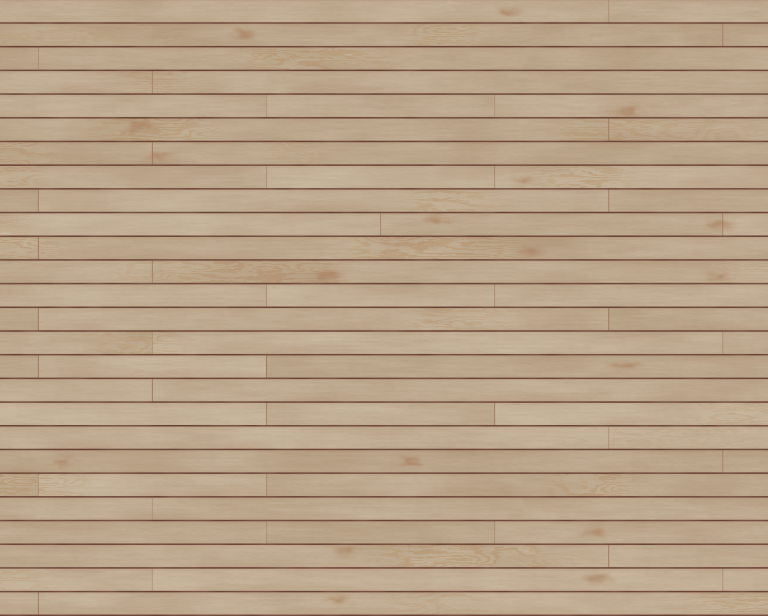
A WebGL 1 fragment shader for this texture:

```glsl
precision highp float;
// Pale timber cladding: 26 narrow horizontal boards with dark seams, butt joints and grain.

uniform vec2 u_resolution;

const float ROWS = 26.0;
const float WIDTH = 32.5;          // canvas width measured in board heights
const float JOINT_START = 0.05;    // butt joints fall on evenly spaced slots
const float JOINT_STEP = 0.1485;

const vec3 PALE = vec3(0.775, 0.705, 0.605);
const vec3 TAN = vec3(0.710, 0.620, 0.510);
const vec3 HONEY = vec3(0.700, 0.545, 0.385);
const vec3 RUST = vec3(0.600, 0.420, 0.320);
const vec3 SEAM = vec3(0.400, 0.250, 0.195);

float hash(vec2 p) {
  return fract(sin(dot(p, vec2(127.1, 311.7))) * 43758.5453);
}

float noise(vec2 p) {
  vec2 cell = floor(p);
  vec2 f = fract(p);
  f = f * f * (3.0 - 2.0 * f);
  float low = mix(hash(cell), hash(cell + vec2(1.0, 0.0)), f.x);
  float high = mix(hash(cell + vec2(0.0, 1.0)), hash(cell + vec2(1.0, 1.0)), f.x);
  return mix(low, high, f.y);
}

float fbm(vec2 p) {
  float sum = 0.0;
  float amplitude = 0.55;
  for (int i = 0; i < 3; i++) {
    sum += amplitude * noise(p);
    p = p * 2.1 + 13.7;
    amplitude *= 0.5;
  }
  return sum;
}

// Antialiased coverage of a line at distance d
float band(float d, float halfWidth, float pixel) {
  return clamp((halfWidth - d) / pixel + 0.5, 0.0, 1.0);
}

float slotX(float slot) {
  return JOINT_START + JOINT_STEP * slot;
}

// The two joint positions of a row; a hidden one lies past the right edge
vec2 rowJoints(float row) {
  float k = mod(row + 3.0 * step(row, 5.5), 5.0);
  float first = k + 2.0 * step(2.5, k);
  float second = mod(first + 2.0 + floor(hash(vec2(row, 4.3)) * 3.0), 7.0);
  float paired = abs(k - 2.0) < 0.5 ? 1.0 : step(0.62, hash(vec2(row, 9.1)));
  second = abs(k - 2.0) < 0.5 ? 4.0 : second;
  return vec2(slotX(first), mix(2.0, slotX(second), paired));
}

// Rare resin stains, at most one in each cell along a board
float stain(float x, float v, float row) {
  vec2 cell = vec2(floor(x / 4.0), row);
  float present = step(0.90, hash(cell + 5.7));
  vec2 centre = vec2(1.2 + 1.6 * hash(cell + 2.3), 0.25 + 0.5 * hash(cell + 8.9));
  vec2 offset = (vec2(mod(x, 4.0), v) - centre) / vec2(0.42, 0.20);
  offset += 1.2 * (vec2(noise(vec2(x * 3.0, v * 4.0 + row)), noise(vec2(x * 2.0, v * 5.0 - row))) - 0.5);
  return present * exp(-dot(offset, offset));
}

// Wood colour at x, v (in board heights) on one board
vec3 wood(float x, float v, float row, float tone) {
  float blotch = fbm(vec2(x * 0.35 + tone * 40.0, v * 0.9 + row * 7.0));
  float streak = noise(vec2(x * 0.9 + tone * 70.0, v * 11.0 + row * 31.0));
  float fibre = noise(vec2(x * 5.0, v * 22.0 + row * 53.0));
  float shade = 0.40 + 0.62 * (tone - 0.5) + 0.85 * (blotch - 0.48);
  shade += 0.28 * (streak - 0.5) + 0.20 * (fibre - 0.5);
  vec3 color = mix(PALE, TAN, clamp(shade, -0.1, 1.1));

  // Warm wavy figure on some stretches
  float field = noise(vec2(x * 0.55 + tone * 20.0, v * 3.0 + row * 11.0));
  float rings = 0.5 + 0.5 * sin(26.0 * field + 9.0 * v + 3.0 * fibre);
  float patch = smoothstep(0.62, 0.85, noise(vec2(x * 0.16 + 3.0, row * 17.3)));
  color = mix(color, HONEY, 0.42 * patch * smoothstep(0.35, 1.0, rings));

  // Faint pink tinge and stains
  float tinge = smoothstep(0.58, 0.85, noise(vec2(x * 0.3, v + row * 23.0)));
  color = mix(color, RUST, 0.10 * tinge);
  return mix(color, mix(HONEY, RUST, 0.45), 0.60 * stain(x, v, row));
}

void main() {
  vec2 uv = gl_FragCoord.xy / u_resolution;
  float pixelX = WIDTH / u_resolution.x;
  float pixelY = ROWS / u_resolution.y;

  // Row index from the top and height inside the board
  float down = (1.0 - uv.y) * ROWS + 0.03;
  float row = mod(floor(down), ROWS);
  float v = fract(down);
  float x = uv.x * WIDTH;

  // Boards between joints, wrapping around the sides
  vec2 joints = rowJoints(row);
  float count = 1.0 + step(joints.y, 1.0);
  float board = mod(step(joints.x, uv.x) + step(joints.y, uv.x), count);
  float tone = hash(vec2(row + 1.7, board * 3.1 + 2.0));
  vec3 color = wood(x, v, row, tone);

  // Butt joints
  vec2 gap = abs(uv.x - joints) * WIDTH;
  float joint = band(min(gap.x, gap.y), 0.024, pixelX);
  color = mix(color, RUST, joint * (0.30 + 0.40 * hash(vec2(row, 6.6))));

  // Seams with a soft reddish shadow below
  float wear = noise(vec2(x * 1.5, floor(down + 0.5) * 19.0));
  float edge = min(v, 1.0 - v);
  color = mix(color, RUST, 0.34 * exp(-v * 16.0) + 0.16 * exp(-(1.0 - v) * 22.0));
  color = mix(color, SEAM, band(edge, 0.031, pixelY) * (0.78 + 0.22 * wear));
  gl_FragColor = vec4(color, 1.0);
}
```
